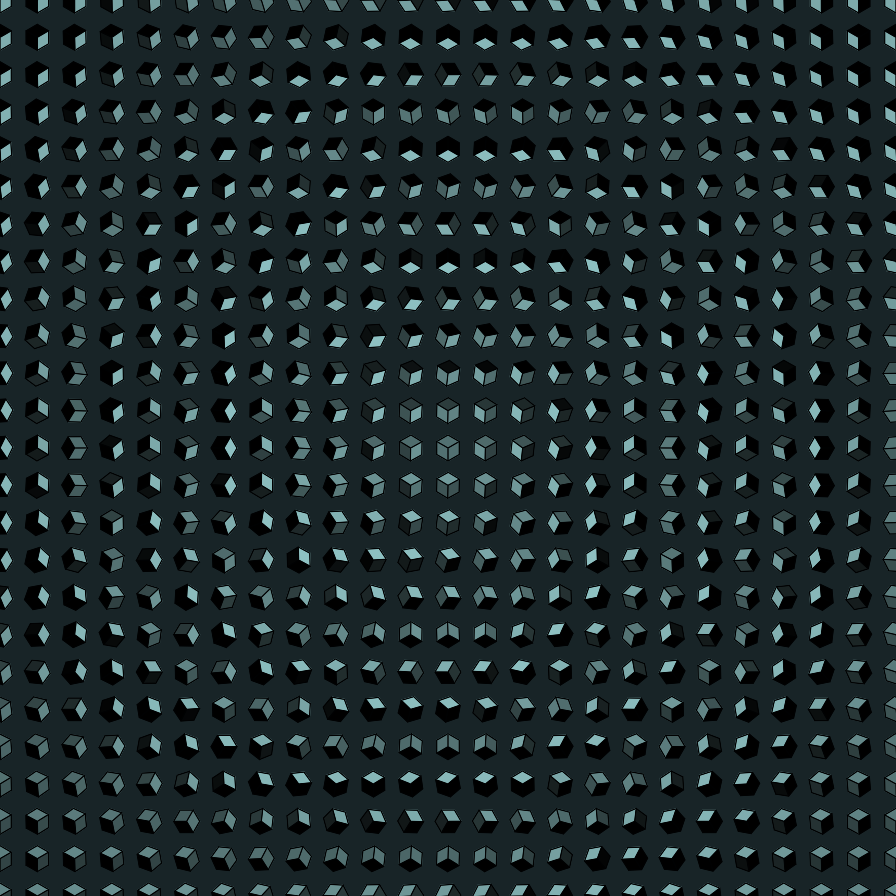
Reproduce this pattern procedurally as a WebGL 2 fragment shader.

```glsl
#version 300 es
precision highp float;
// A grid of outlined isometric cubes that turn clockwise with distance from
// the centre, one full turn eased in and out. Each cube is a hexagon split
// into three faces, shaded by a point light hanging in front of the centre.

uniform vec2 u_resolution;
out vec4 outColor;

const float REPEATS = 24.0;       // cubes across and down
const float APOTHEM = 0.302;      // half width of a cube, in cells
const float LINE_HALF = 0.017;    // half width of the outlines, in cells
const float TURN_RADIUS = 16.0;   // cells from the centre to a full turn
const float EASE_POWER = 2.4;     // steepness of the eased turn
const float LIGHT_HEIGHT = 3.2;   // cells in front of the grid
const vec3 BACKGROUND = vec3(0.094, 0.141, 0.153);
const vec3 LIT_FACE = vec3(0.56, 0.76, 0.765);
const vec3 OUTLINE = vec3(0.0, 0.005, 0.008);

const float TAU = 6.2831853;

float easeInOut(float t) {
    t = clamp(t, 0.0, 1.0);
    float tail = 0.5 * pow(2.0 * min(t, 1.0 - t), EASE_POWER);
    return t < 0.5 ? tail : 1.0 - tail;
}

mat2 rotation(float angle) {
    float c = cos(angle), s = sin(angle);
    return mat2(c, s, -s, c);
}

// Signed distance to a hexagon standing on a vertex.
float hexagonDistance(vec2 p, float apothem) {
    p = abs(p);
    return max(p.x, dot(p, vec2(0.5, 0.8660254))) - apothem;
}

// Lambert term for a face leaning along a direction in the grid plane.
float faceLight(vec2 lean, vec2 cell) {
    vec3 normal = vec3(lean * sqrt(2.0 / 3.0), sqrt(1.0 / 3.0));
    vec3 toLight = normalize(vec3(-cell, LIGHT_HEIGHT));
    return max(dot(normal, toLight), 0.0);
}

void main() {
    float side = min(u_resolution.x, u_resolution.y);
    vec2 grid = (gl_FragCoord.xy - 0.5 * u_resolution) / side * REPEATS;
    float halfPixel = 0.5 * REPEATS / side;

    // Cubes sit on whole grid points, one of them at the centre.
    vec2 cell = floor(grid + 0.5);
    mat2 turn = rotation(-TAU * easeInOut(length(cell) / TURN_RADIUS));
    vec2 local = (grid - cell) * turn;

    // Find the face under this point and the distance to the nearest seam.
    float nearest = -1.0, second = -1.0;
    vec2 lean = vec2(0.0, 1.0);
    for (int i = 0; i < 3; i++) {
        float angle = TAU * (0.25 + float(i) / 3.0);
        vec2 axis = vec2(cos(angle), sin(angle));
        float along = dot(local, axis);
        if (along > nearest) {
            second = nearest;
            nearest = along;
            lean = axis;
        } else {
            second = max(second, along);
        }
    }
    float seam = (nearest - second) / sqrt(3.0);
    float hexagon = hexagonDistance(local, APOTHEM);

    // Lay the lit face, its outlines and the background together.
    vec3 color = LIT_FACE * faceLight(turn * lean, cell);
    float edge = min(seam, abs(hexagon)) - LINE_HALF;
    color = mix(OUTLINE, color, smoothstep(-halfPixel, halfPixel, edge));
    float outside = smoothstep(-halfPixel, halfPixel, hexagon - LINE_HALF);
    color = mix(color, BACKGROUND, outside);

    outColor = vec4(color, 1.0);
}
```
